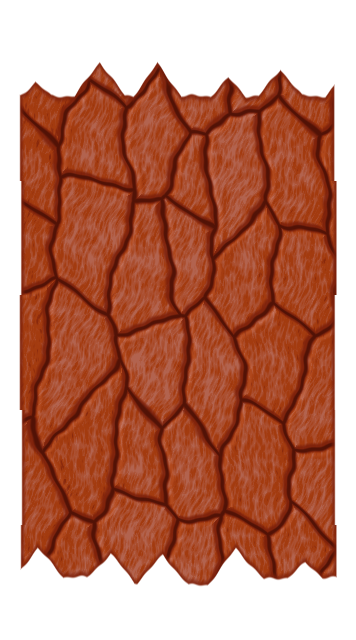
Reproduce this texture procedurally as a Shadertoy shader.

```glsl
const vec3 PAPER = vec3(1.0);
const vec3 SOOT  = vec3(0.29, 0.06, 0.02);
const vec3 UMBER = vec3(0.48, 0.12, 0.04);
const vec3 RUST  = vec3(0.64, 0.23, 0.06);
const vec3 CLAY  = vec3(0.67, 0.31, 0.19);
const vec3 ROSE  = vec3(0.70, 0.39, 0.31);

vec2 hash2(vec2 p) {
    vec2 k = vec2(dot(p, vec2(127.1, 311.7)), dot(p, vec2(269.5, 183.3)));
    return fract(sin(k) * 43758.545);
}

// Layered sines that bend straight lines into hand-cut ones
vec2 wobble(vec2 p, float freq, float amount) {
    vec2 a = sin(p.yx * freq + vec2(0.4, 2.1));
    vec2 b = sin(p.yx * freq * 2.3 + p * freq + vec2(1.7, 4.2));
    return amount * (a + 0.6 * b);
}

// Cellular noise: x = distance to the site, y = cell value
vec2 grain(vec2 p, vec2 scale) {
    vec2 q = p * scale, cell = floor(q);
    vec2 best = vec2(8.0, 0.0);
    for (int j = -1; j <= 1; j++)
    for (int i = -1; i <= 1; i++) {
        vec2 g = cell + vec2(i, j);
        vec2 h = hash2(g);
        float d = length(g + h - q);
        if (d < best.x) best = vec2(d, fract(h.x * 17.3 + h.y * 5.1));
    }
    return best;
}

// Stone cells: x = distance to the joint, y = joint facing, z = stone value
vec3 stones(vec2 p, vec2 scale, float jitter) {
    vec2 q = p * scale, cell = floor(q), home = cell, toSite = vec2(8.0);
    for (int j = -1; j <= 1; j++)
    for (int i = -1; i <= 1; i++) {
        vec2 g = cell + vec2(i, j);
        vec2 r = g + 0.5 + jitter * (hash2(g) - 0.5) - q;
        if (dot(r, r) < dot(toSite, toSite)) { toSite = r; home = g; }
    }
    vec3 result = vec3(8.0, 0.0, hash2(home + 31.0).x);
    for (int j = -2; j <= 2; j++)
    for (int i = -2; i <= 2; i++) {
        if (i == 0 && j == 0) continue;
        vec2 g = home + vec2(i, j);
        vec2 r = g + 0.5 + jitter * (hash2(g) - 0.5) - q;
        vec2 n = normalize(r - toSite);
        float d = dot(0.5 * (r + toSite), n) / length(n * scale);
        if (d < result.x) result.xy = vec2(d, dot(normalize(n * scale), vec2(0.8, -0.6)));
    }
    return result;
}

// Row of pointed teeth with varied place, width and height
float teeth(float x, float columns, float height, float seed) {
    float c = x * columns, id = floor(c);
    vec2 h = hash2(vec2(id, seed));
    float halfWidth = mix(0.24, 0.45, h.x);
    float centre = mix(halfWidth, 1.0 - halfWidth, h.y);
    float t = max(1.0 - abs(c - id - centre) / halfWidth, 0.0);
    return height * mix(0.3, 1.0, h.x) * t;
}

// Signed distance to the panel outline, negative inside
float panel(vec2 p, float tall) {
    float rough = 0.003 * sin(p.x * 61.0) + 0.002 * sin(p.x * 143.0);
    float top = 0.85 * tall + teeth(p.x, 5.7, 0.115, 3.0) + rough;
    float bottom = 0.092 * tall + teeth(p.x, 5.2, 0.11, 8.0) + 0.012 * sin(p.x * 9.0) + rough;
    float side = 0.449 - 0.012 * hash2(vec2(floor(p.y * 3.1), sign(p.x - 0.5))).x;
    float ends = 0.7 * max(p.y - top, bottom - p.y);
    return max(abs(p.x - 0.499) - side, ends);
}

// Split-stone surface with slanted fibres
vec3 surface(vec2 p, float joint, float stone) {
    vec2 f = p + wobble(p, 23.0, 0.006);
    f.x -= f.y * mix(0.05, 0.38, stone);
    vec2 coarse = grain(f, vec2(62.0, 17.0));
    vec2 fine = grain(f + 0.37, vec2(128.0, 38.0));
    float fibre = 0.5 * (coarse.x + fine.x) - 0.45;
    float flake = 0.16 * (coarse.y - 0.5) + 0.22 * (fine.y - 0.5);
    float middle = 1.0 - smoothstep(0.15, 0.5, abs(p.x - 0.54));
    float sheen = 0.12 + 0.17 * stone + 0.16 * middle + 0.17 * smoothstep(0.005, 0.06, joint);
    float v = sheen + 1.1 * fibre + flake;
    vec3 col = mix(RUST, CLAY, smoothstep(0.2, 0.52, v));
    col = mix(col, ROSE, smoothstep(0.5, 0.82, v));
    return mix(col, UMBER, 0.65 * smoothstep(0.08, -0.2, v));
}

void mainImage(out vec4 fragColor, in vec2 fragCoord) {
    float px = 1.0 / iResolution.x;
    vec2 p = fragCoord * px;
    float tall = iResolution.y * px;

    vec2 bent = p + wobble(p, 14.0, 0.011) + wobble(p, 47.0, 0.0028);
    vec3 stone = stones(bent, vec2(6.3, 3.3), 0.9);
    vec3 col = surface(p, stone.x, stone.z);

    // Joints: lit lip, soft shade on one side, dark core
    float lip = smoothstep(0.008, 0.014, stone.x) * smoothstep(0.026, 0.015, stone.x);
    col += 0.07 * lip * max(-stone.y, 0.0);
    float reach = mix(0.011, 0.021, smoothstep(-0.6, 0.8, stone.y));
    col = mix(col, UMBER, 0.85 * smoothstep(reach, 0.45 * reach, stone.x));
    col = mix(col, SOOT, 0.85 * smoothstep(0.0075, 0.002, stone.x));

    // Shaded rim and cut-out
    float edge = panel(p, tall);
    col = mix(col, UMBER, 0.75 * smoothstep(-0.014, -0.002, edge));
    col = mix(col, PAPER, smoothstep(-px, px, edge));
    fragColor = vec4(col, 1.0);
}
```
